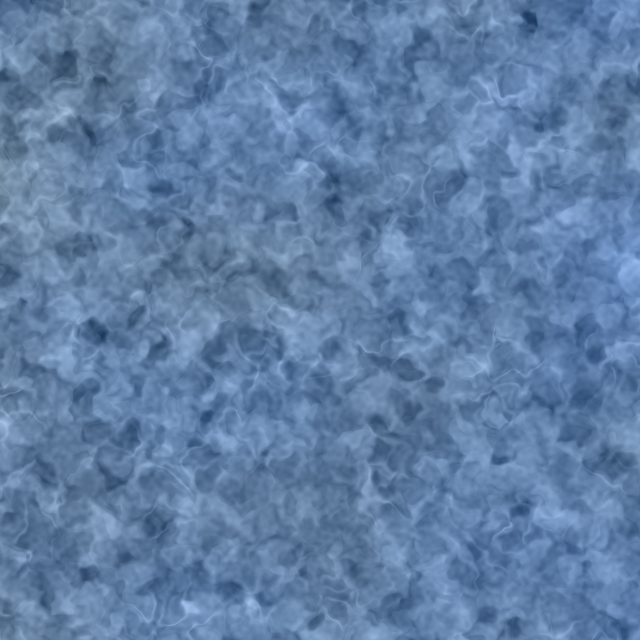
Reproduce this texture procedurally as a WebGL 1 fragment shader.

```glsl
precision highp float;
// Blue mottled stone: soft-edged cell grains, dark round flecks and pale
// curling veins, all bent by a noise warp and summed into one tone value.
// The tone moves the colour along a blue ramp that turns greyer on the left.
uniform vec2 u_resolution;

#define GRAIN_SCALE 30.0
#define FLECK_SCALE 18.0
#define FLECK_DENSITY 0.36
#define FLECK_DEPTH 1.45
#define VEIN_SCALE 23.0
#define VEIN_WIDTH 0.36
#define VEIN_GAIN 1.15
#define WARP 0.0048
#define CONTRAST 0.076
#define MID_BLUE vec3(0.377, 0.495, 0.645)
#define RAMP vec3(1.0, 1.03, 1.06)
#define GREY_SHIFT vec3(0.010, 0.001, -0.022)

vec2 hash22(vec2 p) {
  vec3 q = fract(p.xyx * vec3(0.1031, 0.1030, 0.0973));
  q += dot(q, q.yzx + 33.33);
  return fract((q.xx + q.yz) * q.zy);
}

float cornerSlope(vec2 cell, vec2 offset) {
  return dot(hash22(cell) * 2.0 - 1.0, offset);
}

// Gradient noise scaled to a spread of about one.
float noise(vec2 p) {
  vec2 i = floor(p), f = fract(p);
  vec2 u = f * f * f * (f * (f * 6.0 - 15.0) + 10.0);
  vec2 e = vec2(1.0, 0.0);
  float low = mix(cornerSlope(i, f), cornerSlope(i + e, f - e), u.x);
  float high = mix(cornerSlope(i + e.yx, f - e.yx),
                   cornerSlope(i + e.xx, f - e.xx), u.x);
  return 5.5 * mix(low, high, u.y);
}

// Turns and shifts the plane so that layers do not share a lattice.
vec2 turned(vec2 p, float angle) {
  float c = cos(angle), s = sin(angle);
  return mat2(c, s, -s, c) * p + angle * 7.0 + 20.0;
}

// Cells of one tone each, blended softly at their borders.
float grains(vec2 p) {
  vec2 cell = floor(p);
  float total = 0.0, weights = 0.0;
  for (int y = -1; y <= 1; y++) {
    for (int x = -1; x <= 1; x++) {
      vec2 id = cell + vec2(float(x), float(y));
      vec2 away = id + hash22(id) - p;
      float weight = exp(-14.0 * dot(away, away));
      total += weight * (hash22(id + 71.0).x * 2.0 - 1.0);
      weights += weight;
    }
  }
  return total / weights;
}

// Scattered round blobs of varied size and strength, 0 to 1.
float flecks(vec2 p) {
  vec2 cell = floor(p);
  float cover = 0.0;
  for (int y = -1; y <= 1; y++) {
    for (int x = -1; x <= 1; x++) {
      vec2 id = cell + vec2(float(x), float(y));
      vec2 traits = hash22(id + 37.0);
      float radius = mix(0.25, 0.5, traits.y);
      float dist = length(id + hash22(id) - p);
      float blob = 1.0 - smoothstep(0.45 * radius, radius, dist);
      float strength = mix(0.6, 1.0, hash22(id + 113.0).x);
      cover = max(cover, blob * strength * step(traits.x, FLECK_DENSITY));
    }
  }
  return cover;
}

// Thin bright lines along the zero crossings of the noise.
float veins(vec2 p) {
  float n = noise(p) / VEIN_WIDTH;
  return exp(-n * n);
}

void main() {
  vec2 uv = gl_FragCoord.xy / min(u_resolution.x, u_resolution.y);
  float across = gl_FragCoord.x / u_resolution.x;

  // Warp that crinkles the outlines
  vec2 bend = vec2(noise(turned(uv * 24.0, 0.4)), noise(turned(uv * 24.0, 1.9)));
  vec2 crinkle = vec2(noise(turned(uv * 58.0, 2.6)), noise(turned(uv * 58.0, 3.3)));
  vec2 p = uv + WARP * (bend + 0.4 * crinkle);

  // Broad clouds down to fine mottling
  float patches = noise(turned(uv * 6.0, 0.7));
  float tone = 0.26 * patches
             + 0.36 * noise(turned(p * 15.0, 1.2))
             + 0.30 * noise(turned(p * 46.0, 2.1))
             + 0.18 * noise(turned(uv * 92.0, 0.9));

  // Grains, veins and flecks
  tone += 0.75 * grains(turned(p * GRAIN_SCALE, 0.5));
  tone += 0.50 * grains(turned(p * GRAIN_SCALE * 1.9, 2.4));
  float veinMask = smoothstep(-0.6, 1.6, noise(turned(uv * 9.0, 2.9)));
  tone += VEIN_GAIN * veinMask * (veins(turned(p * VEIN_SCALE, 1.6)) - 0.2);
  tone -= FLECK_DEPTH * (flecks(turned(p * FLECK_SCALE, 0.3)) - 0.07);

  // Blue ramp, greyer and a little harsher toward the left
  float contrast = CONTRAST * mix(1.1, 0.95, across);
  float grey = 1.0 - 2.0 * across + 0.5 * noise(turned(uv * 4.0, 3.6));
  vec3 color = MID_BLUE + RAMP * tone * contrast + GREY_SHIFT * grey;
  gl_FragColor = vec4(clamp(color, 0.0, 1.0), 1.0);
}
```
